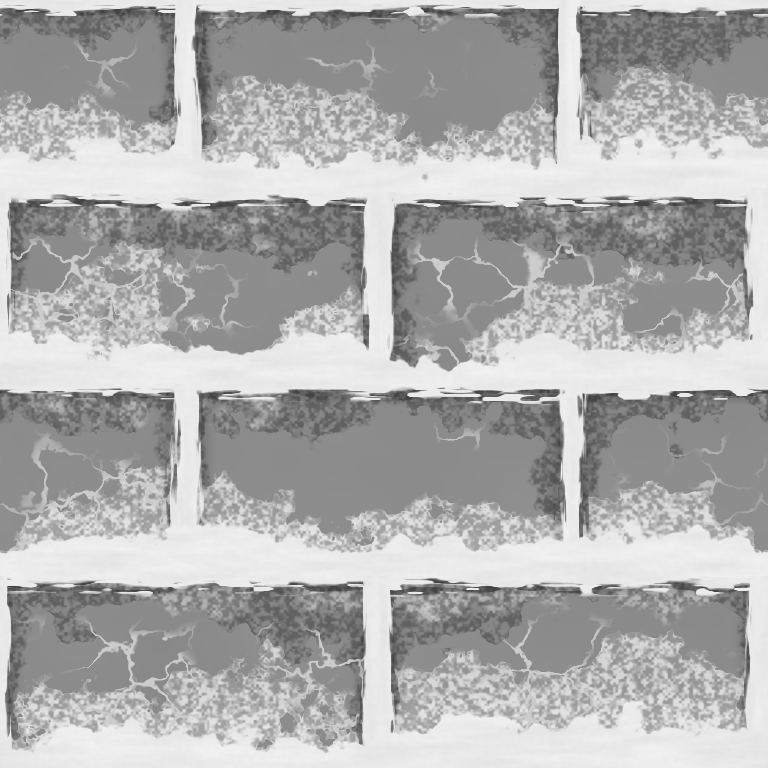
This texture map is drawn by a three.js fragment shader. Its source:

```glsl
varying vec2 vUv;

float hash(vec2 p) {
  return fract(sin(dot(p, vec2(127.1, 311.7))) * 43758.5453);
}

// Value noise that wraps at the canvas borders
float noise(vec2 uv, vec2 cells) {
  vec2 p = uv * cells, i = floor(p), f = fract(p);
  f = f * f * (3.0 - 2.0 * f);
  vec2 a = mod(i, cells), b = mod(i + 1.0, cells);
  return mix(mix(hash(a), hash(vec2(b.x, a.y)), f.x),
             mix(hash(vec2(a.x, b.y)), hash(b), f.x), f.y);
}

// Layered noise, centred on zero
float fbm(vec2 uv, vec2 cells) {
  float sum = 0.0, amp = 0.53;
  for (int i = 0; i < 4; i++) {
    sum += amp * (noise(uv, cells) - 0.5);
    uv += vec2(0.37, 0.61);
    cells *= 2.0;
    amp *= 0.5;
  }
  return sum;
}

// Gap between the two nearest cell points: zero along a crack
float crackGap(vec2 uv, vec2 cells) {
  vec2 p = uv * cells, i = floor(p);
  float near = 9.0, second = 9.0;
  for (int y = -1; y <= 1; y++)
    for (int x = -1; x <= 1; x++) {
      vec2 c = i + vec2(float(x), float(y)), w = mod(c, cells);
      float d = length(c + vec2(hash(w), hash(w + 57.0)) - p);
      second = min(second, max(near, d));
      near = min(near, d);
    }
  return second - near;
}

void main() {
  vec2 uv = vUv;

  // Running bond: four courses, two bricks in each
  float row = floor(uv.y * 4.0), h = fract(uv.y * 4.0);
  float along = uv.x * 2.0 + 0.5 * mod(row, 2.0) + 0.013;
  float seed = hash(vec2(mod(floor(along), 2.0), row) + 3.0);
  float side = 0.5 - abs(fract(along) - 0.5);

  float lump = fbm(uv, vec2(7.0, 9.0));
  float drift = fbm(uv + 0.43, vec2(6.0, 8.0));
  float ragged = fbm(uv + 0.21, vec2(34.0));
  float flecks = noise(uv, vec2(150.0)) * 0.5 + noise(uv, vec2(280.0)) * 0.5;
  float grain = smoothstep(0.25, 0.75, flecks);
  float across = fbm(uv, vec2(14.0, 80.0));
  float upright = fbm(uv, vec2(90.0, 12.0));

  // Bare face
  float tone = 0.55 + 0.04 * drift;

  // Dark crust hanging from the top, with pale bloom
  float crustLevel = h + drift * 0.75 + ragged * 0.32 + (flecks - 0.5) * 0.06;
  float crust = smoothstep(0.695, 0.71, crustLevel + 0.08 * (seed - 0.5));
  crust = max(crust, smoothstep(0.075, 0.055, side + ragged * 0.12 + lump * 0.1));
  tone = mix(tone, mix(0.38, 0.53, grain), crust);
  float bloom = smoothstep(0.9, 1.0, h + lump * 0.7 + ragged * 0.3);
  tone = mix(tone, mix(0.5, 0.75, grain), bloom * 0.85);

  // Grainy plaster spatter climbing from below
  float foot = 0.15 + 0.17 * seed * seed;
  float spatterLevel = h - lump * 0.95 - ragged * 0.4 + (flecks - 0.5) * 0.12;
  float spatter = smoothstep(0.015, -0.015, spatterLevel - foot - 0.26);
  float rise = smoothstep(foot + 0.3, foot, h);
  float spatterTone = mix(0.58, 0.84, grain) + 0.06 * rise;
  tone = mix(tone, spatterTone, spatter);

  // Branching cracks, fading in and out
  vec2 bend = vec2(ragged, fbm(uv + 0.77, vec2(34.0))) * 0.05;
  float presence = smoothstep(-0.02, 0.14, fbm(uv + 0.13, vec2(7.0, 8.0)));
  presence *= smoothstep(0.82, 0.68, h);
  float gap = crackGap(uv + bend, vec2(13.0, 16.0));
  tone = mix(tone, 0.8, presence * smoothstep(0.085, 0.03, gap));

  // Soft dirt along the rim
  tone *= 1.0 - 0.14 * smoothstep(0.08, 0.03, side) - 0.14 * smoothstep(0.88, 0.94, h);

  // Mortar: ragged bed, streaked head joint, broken upper edge
  float bed = smoothstep(0.012, -0.012, h - foot - 0.035 - lump * 0.22 - ragged * 0.24);
  float halfWidth = 0.037 - 0.005 * mod(row, 2.0);
  float headEdge = side - halfWidth + upright * 0.045;
  float head = smoothstep(0.004, -0.004, headEdge);
  float topEdge = 0.948 - h + across * 0.07;
  float top = smoothstep(0.008, -0.008, topEdge);
  float mortar = max(bed, max(head, top));
  float mortarTone = 0.92 + 0.07 * mix(across, upright, head * (1.0 - bed)) + 0.02 * (flecks - 0.5);
  tone = mix(tone, mortarTone, mortar);

  // Dark chips and pale flakes on the edges
  float topChip = smoothstep(0.5, 0.62, noise(uv + 0.31, vec2(36.0, 230.0)));
  topChip *= smoothstep(0.035, 0.012, abs(topEdge - 0.004));
  float sideChip = smoothstep(0.56, 0.68, noise(uv + 0.53, vec2(220.0, 36.0)));
  sideChip *= smoothstep(0.015, 0.005, abs(headEdge - 0.002)) * (1.0 - bed);
  sideChip *= smoothstep(0.98, 0.94, h);
  tone = mix(tone, 0.26 + 0.12 * grain, max(topChip * (1.0 - head), sideChip * 0.8));
  float flake = smoothstep(0.66, 0.74, noise(uv + 0.11, vec2(40.0, 210.0)));
  tone = mix(tone, 0.92, flake * smoothstep(0.05, 0.02, abs(topEdge)));

  gl_FragColor = vec4(vec3(clamp(tone, 0.0, 1.0)), 1.0);
}
```
